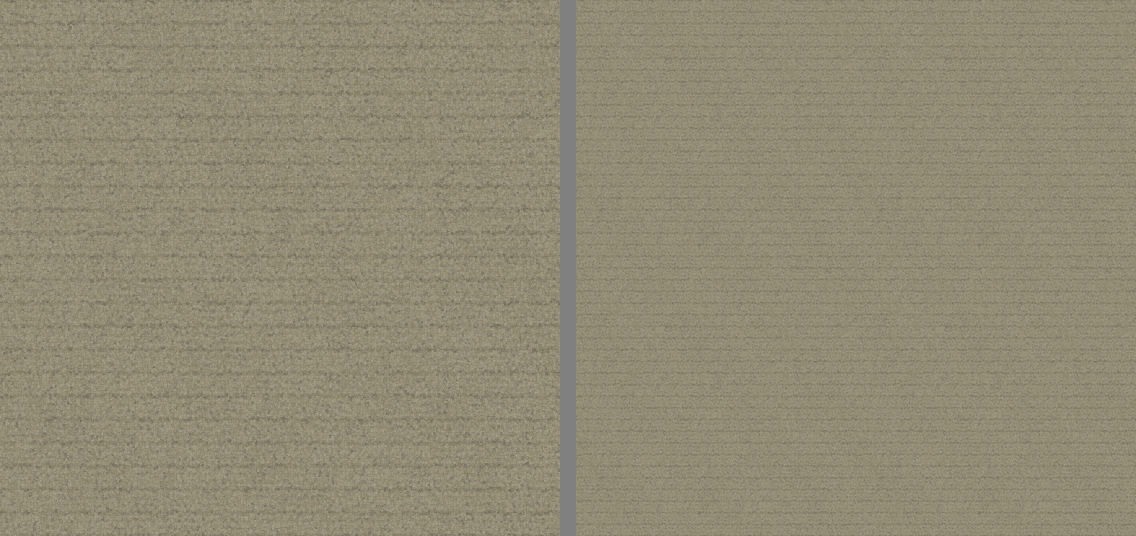
Left: one tile. Right: repeated 2 by 2.
Give the GLSL for this texture, as a Shadertoy shader.

```glsl
// Woven loop-pile carpet: fine horizontal rows of small knots, every third row
// ending in a deeper seam. Wrapping cellular noise forms the yarn grain and the
// dark pits; layered sines bend the rows and vary the tone.

const float TAU = 6.2831853;
const float BANDS = 23.0;          // deep seams down the canvas
const float ROWS_PER_BAND = 3.0;   // knot rows between deep seams
const float KNOTS = 96.0;          // knots across the canvas
const vec2 TUFT_GRID = vec2(216.0, 207.0);
const vec2 FIBRE_GRID = vec2(384.0, 368.0);

const vec3 YARN = vec3(0.585, 0.555, 0.463);
const vec3 PIT_TINT = vec3(-0.095, -0.078, -0.045);

// Two random values per whole-number cell
vec2 hash2(vec2 cell, float seed) {
    uvec2 q = uvec2(cell) * uvec2(1597u, 3812u) + uint(seed) * 977u;
    uint n = (q.x ^ (q.y * 2801u)) * 747796u + 28917u;
    n = (n ^ (n >> 15)) * 739187u;
    n = (n ^ (n >> 13)) * 668265u;
    n ^= n >> 16;
    return vec2(float(n & 65535u), float(n >> 16)) / 65535.0;
}

// Wrapping cellular noise: x = distance to nearest point, yz = its random values
vec3 cellular(vec2 uv, vec2 grid, float seed) {
    vec2 p = uv * grid;
    vec2 base = floor(p);
    vec3 nearest = vec3(9.0, 0.0, 0.0);
    for (int j = -1; j <= 1; j++) {
        for (int i = -1; i <= 1; i++) {
            vec2 cell = base + vec2(i, j);
            vec2 id = mod(cell, grid);
            vec2 point = cell + 0.1 + 0.8 * hash2(id, seed);
            float d = length(p - point);
            if (d < nearest.x) nearest = vec3(d, hash2(id, seed + 7.0));
        }
    }
    return nearest;
}

// Soft dark line at every whole value of x
float seam(float x, float halfWidth) {
    float d = abs(fract(x + 0.5) - 0.5);
    return 1.0 - smoothstep(0.0, halfWidth, d);
}

// Slow periodic drift built from whole-number sines
float drift(vec2 uv) {
    return 0.5 * sin(TAU * (3.0 * uv.x + 2.0 * uv.y))
         + 0.3 * sin(TAU * (7.0 * uv.x - 5.0 * uv.y) + 1.3)
         + 0.2 * sin(TAU * (17.0 * uv.x + 11.0 * uv.y) + 4.1);
}

// Rounded knots along a row, each row shifted by a third of a knot
float knots(vec2 uv, float row) {
    float across = cos(TAU * (KNOTS * uv.x + floor(row) / ROWS_PER_BAND));
    return across * sin(0.5 * TAU * fract(row));
}

void mainImage(out vec4 fragColor, in vec2 fragCoord) {
    vec2 uv = fragCoord / iResolution.xy;

    // Weave, with slightly uneven rows
    float wobble = 0.03 * sin(TAU * 19.0 * uv.x) + 0.03 * sin(TAU * 43.0 * uv.x + 2.0);
    float band = uv.y * BANDS + wobble;
    float row = band * ROWS_PER_BAND;
    float deepSeam = seam(band, 0.17);
    float rowSeam = seam(row, 0.45);

    // Yarn grain
    vec3 tuft = cellular(uv, TUFT_GRID, 1.0);
    vec3 fibre = cellular(uv, FIBRE_GRID, 2.0);
    float tone = 0.055 * (tuft.y - 0.5) + 0.085 * (0.42 - tuft.x);
    tone += 0.075 * (0.42 - fibre.x) + 0.025 * (fibre.y - 0.5);

    // Row relief and broad tone changes
    tone += 0.010 * knots(uv, row) + 0.005 * drift(uv);
    tone -= 0.024 * deepSeam + 0.014 * (rowSeam - 0.22);

    // Scattered pits, denser along the seams
    float chance = 0.06 + 0.08 * rowSeam + 0.14 * deepSeam;
    float pit = step(tuft.z, chance) * (1.0 - smoothstep(0.25, 0.7, tuft.x));

    fragColor = vec4(YARN + tone + PIT_TINT * pit, 1.0);
}
```
